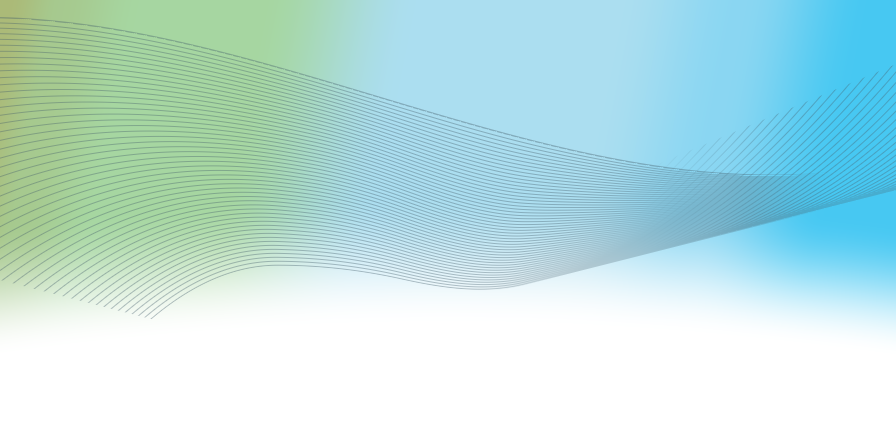
Write a WebGL 2 fragment shader that draws this background.

```glsl
#version 300 es
precision highp float;
// Green-to-blue sky fading to white, crossed by a ribbon of fine blended curves.

uniform vec2 u_resolution;
out vec4 outColor;

const vec3 WHITE = vec3(1.0);
const vec3 INK = vec3(0.27, 0.37, 0.42);
const int STOPS = 8;
const vec3 STOP_COLOR[STOPS] = vec3[](
    vec3(0.67, 0.73, 0.47), vec3(0.65, 0.79, 0.56),
    vec3(0.65, 0.84, 0.63), vec3(0.65, 0.84, 0.63),
    vec3(0.67, 0.87, 0.94), vec3(0.67, 0.87, 0.94),
    vec3(0.54, 0.84, 0.95), vec3(0.28, 0.785, 0.95));
const float STOP_X[STOPS] = float[](0.0, 0.06, 0.15, 0.28, 0.46, 0.68, 0.82, 0.96);
const float SLANT = 0.1;          // sideways lean of the colour bands
const float FADE_LOW = 0.2;       // height where white is complete at the sides
const float FADE_SPAN = 0.3;
const float FADE_ARCH = 0.07;     // extra height of the white in the centre
const float LINE_WIDTH = 0.0021;  // in canvas heights
const float RIBBON_LINES = 50.0;
const float RIBBON_ALPHA = 0.42;
const float FAN_LINES = 77.0;     // per canvas width
const float FAN_CURVE = 3.23;
const float FAN_ALPHA = 0.40;

// Horizontal colour ramp.
vec3 skyRamp(float x) {
    vec3 color = STOP_COLOR[0];
    for (int i = 1; i < STOPS; i++) {
        color = mix(color, STOP_COLOR[i], smoothstep(STOP_X[i - 1], STOP_X[i], x));
    }
    return color;
}

float smoothMin(float a, float b, float k) {
    float h = max(k - abs(a - b), 0.0) / k;
    return min(a, b) - 0.25 * k * h * h;
}

// Ribbon edges, as depth below the top of the canvas.
float upperEdge(float x) {
    float bend = x - 0.42;
    return 0.04 + 0.6 * x - 1.033 * (bend * bend * bend + 0.0741);
}

float lowerEdge(float x) {
    float sag = max(x - 0.31, 0.0);
    return smoothMin(0.592 + 1.6 * sag * sag, 0.4245 + 0.505 * (1.0 - x), 0.08);
}

// Antialiased hairlines at whole values of v; crowded lines become an even tint.
float hairlines(float v) {
    float rate = max(length(vec2(dFdx(v), dFdy(v))), 1e-5);
    float width = LINE_WIDTH * u_resolution.y;
    float dist = abs(fract(v + 0.5) - 0.5) / rate;
    float line = clamp(0.5 + 0.5 * max(width, 1.0) - dist, 0.0, 1.0) * min(width, 1.0);
    return mix(line, min(width * rate, 0.65), smoothstep(0.35, 0.7, rate));
}

// Soft step one pixel wide for a distance in canvas heights.
float edgeMask(float d) {
    return clamp(d * u_resolution.y + 0.5, 0.0, 1.0);
}

// Long curves blended between both edges, hooking downward at the left.
float ribbon(float x, float depth) {
    float top = upperEdge(x);
    float span = lowerEdge(x) - top;
    float left = max(0.31 - x, 0.0);
    float hook = 6.0 * left * left;
    float crowd = 0.38 * span * smoothstep(0.35, 0.62, x);
    float linear = span + crowd;
    float quadratic = hook - crowd;
    float d = max(depth - top, 0.0);
    float root = sqrt(max(linear * linear + 4.0 * quadratic * d, 1e-6));
    float lines = hairlines(RIBBON_LINES * 2.0 * d / (linear + root));
    float inside = edgeMask(depth - top + 0.002) * edgeMask(top + span + hook - depth + 0.002);
    float leftEnd = edgeMask(0.625 + 0.517 * x - depth);
    return lines * inside * leftEnd * (1.0 - smoothstep(0.82, 0.94, x));
}

// Parabolas that leave the lower edge and sweep up to the right.
float fan(float x, float depth) {
    float rise = lowerEdge(x) - depth;
    float origin = x - sqrt(max(rise, 0.0) / FAN_CURVE);
    float lines = hairlines(FAN_LINES * origin);
    float tips = edgeMask(depth - 0.143 - 0.84 * (1.0 - x));
    return lines * tips * edgeMask(rise) * smoothstep(0.69, 0.92, x);
}

void main() {
    vec2 uv = gl_FragCoord.xy / u_resolution;
    float depth = 1.0 - uv.y;

    // Sky and white foreground.
    vec3 color = skyRamp(uv.x + SLANT * (depth - 0.1));
    float across = 2.0 * uv.x - 1.0;
    float whiteTop = FADE_LOW + FADE_ARCH * (1.0 - across * across);
    color = mix(WHITE, color, smoothstep(whiteTop, whiteTop + FADE_SPAN, uv.y));

    // Line work.
    color = mix(color, INK, RIBBON_ALPHA * ribbon(uv.x, depth));
    color = mix(color, INK, FAN_ALPHA * fan(uv.x, depth));
    outColor = vec4(color, 1.0);
}
```
